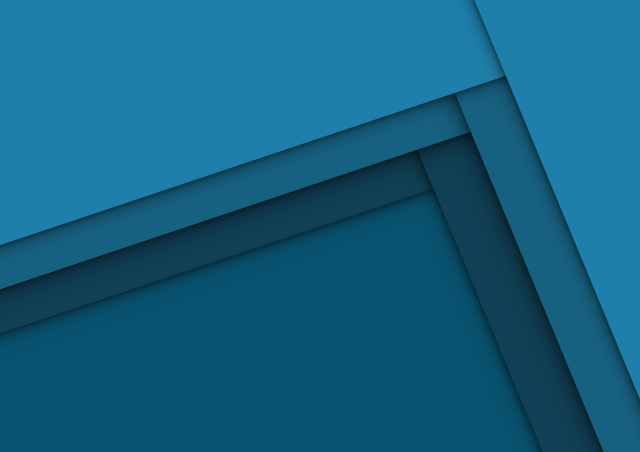
A Shadertoy shader for this background:

```glsl
const float ASPECT = 1.4144;         // canvas width in units of its height
const float RAFTER_SLOPE = 0.335;    // rise of the shallow edges
const float POST_LEAN = 0.414;       // sideways drift of the steep edges
const float SHADOW_STRENGTH = 0.5;
const float SHADOW_WIDTH = 0.012;
const float DEEP_SHADOW_WIDTH = 0.019;

const vec3 FLOOR_COLOR = vec3(0.031, 0.322, 0.435);
const vec3 DARK_COLOR  = vec3(0.063, 0.251, 0.335);
const vec3 MID_COLOR   = vec3(0.090, 0.380, 0.502);
const vec3 LIGHT_COLOR = vec3(0.116, 0.502, 0.665);

// Corners where a shallow and a steep edge meet, innermost first
const vec2 INNER_CORNER  = vec2(0.9576, 0.5830);
const vec2 MIDDLE_CORNER = vec2(1.0405, 0.7085);
const vec2 OUTER_CORNER  = vec2(1.1179, 0.8321);

// Lays a half-plane sheet on top; dist is positive inside it
vec3 laySheet(vec3 below, vec3 sheet, float dist, float shadowWidth, float pixel) {
    float shadow = SHADOW_STRENGTH * exp(min(dist, 0.0) / shadowWidth);
    float cover = smoothstep(-0.7 * pixel, 0.7 * pixel, dist);
    return mix(below * (1.0 - shadow), sheet, cover);
}

// A shallow sheet above the corner, then a steep one to its right
vec3 layFrame(vec3 below, vec3 sheet, vec2 p, float shadowWidth, float pixel) {
    vec2 rafterNormal = normalize(vec2(-RAFTER_SLOPE, 1.0));
    vec2 postNormal = normalize(vec2(1.0, POST_LEAN));
    vec3 color = laySheet(below, sheet, dot(p, rafterNormal), shadowWidth, pixel);
    return laySheet(color, sheet, dot(p, postNormal), shadowWidth, pixel);
}

void mainImage(out vec4 fragColor, in vec2 fragCoord) {
    vec2 p = fragCoord / iResolution.xy * vec2(ASPECT, 1.0);
    float pixel = 1.0 / iResolution.y;

    // Stack the frames from the floor upward
    vec3 color = FLOOR_COLOR;
    color = layFrame(color, DARK_COLOR, p - INNER_CORNER, SHADOW_WIDTH, pixel);
    color = layFrame(color, MID_COLOR, p - MIDDLE_CORNER, DEEP_SHADOW_WIDTH, pixel);
    color = layFrame(color, LIGHT_COLOR, p - OUTER_CORNER, SHADOW_WIDTH, pixel);

    fragColor = vec4(color, 1.0);
}
```
